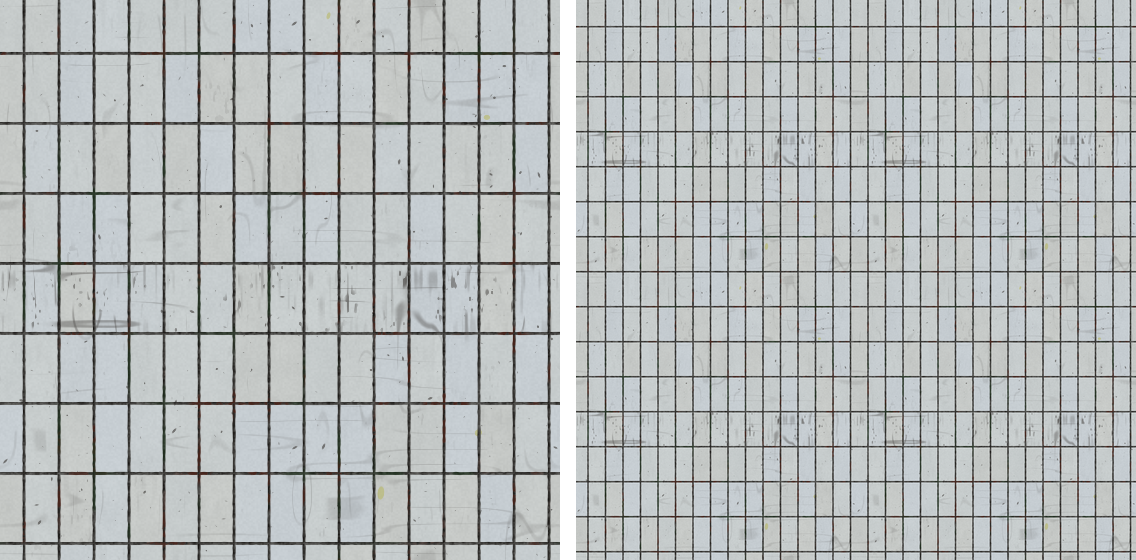
Left, the tile; right, the same tile 2 across and 2 down.
This texture is drawn by a WebGL 2 fragment shader. Its source:

```glsl
#version 300 es
precision highp float;
// Wall of upright pale ceramic tiles with dark weathered grout, streaks and scratches; tiles seamlessly.

uniform vec2 u_resolution;
out vec4 outColor;

const vec2 TILE_COUNT = vec2(16.0, 8.0);
const vec2 GRID_OFFSET = vec2(0.0430, 0.0295);
const float JOINT_HALF_WIDTH = 0.00255;
const float JOINT_ROUGHNESS = 0.0009;
const float EDGE_SOFTNESS = 0.0006;
const float DIRTY_ROW = 3.0;

const vec3 TILE_COOL = vec3(0.775, 0.803, 0.822);
const vec3 TILE_NEUTRAL = vec3(0.780, 0.802, 0.803);
const vec3 TILE_WARM = vec3(0.775, 0.787, 0.777);
const vec3 GROUT_DARK = vec3(0.09, 0.08, 0.07);
const vec3 GROUT_LIGHT = vec3(0.38, 0.38, 0.37);
const vec3 RUST = vec3(0.27, 0.10, 0.06);
const vec3 MOSS = vec3(0.11, 0.20, 0.11);
const vec3 DIRT = vec3(0.31, 0.30, 0.29);
const vec3 YELLOW_STAIN = vec3(0.72, 0.72, 0.40);

float hash(vec2 p, float seed) {
    vec3 q = fract(vec3(p.xyx) * 0.1031 + seed * 0.1379);
    q += dot(q, q.yzx + 33.33);
    return fract((q.x + q.y) * q.z);
}

// Value noise that wraps over the canvas; period is in whole cells
float noise(vec2 uv, vec2 period, float seed) {
    vec2 p = uv * period;
    vec2 i = floor(p);
    vec2 f = fract(p);
    f = f * f * (3.0 - 2.0 * f);
    vec2 a = mod(i, period);
    vec2 b = mod(i + 1.0, period);
    return mix(mix(hash(a, seed), hash(vec2(b.x, a.y), seed), f.x),
               mix(hash(vec2(a.x, b.y), seed), hash(b, seed), f.x), f.y);
}

// Small slanted marks, at most one in each cell of a square grid
float specks(vec2 uv, float cells, float chance, float size, float seed, float pixel) {
    vec2 id = floor(uv * cells);
    vec2 center = 0.3 + 0.4 * vec2(hash(id, seed), hash(id, seed + 1.0));
    vec2 d = (fract(uv * cells) - center) / cells;
    float angle = 6.2832 * hash(id, seed + 2.0);
    d = mat2(cos(angle), sin(angle), -sin(angle), cos(angle)) * d;
    d.x *= mix(0.35, 1.0, hash(id, seed + 3.0));
    float radius = size * mix(0.5, 1.0, hash(id, seed + 4.0));
    float shape = 1.0 - smoothstep(radius - pixel * 0.5, radius + pixel * 0.5, length(d));
    return shape * step(hash(id, seed + 5.0), chance);
}

// Hairline along a contour of stretched noise, broken up by a coarse mask
float scratches(vec2 uv, vec2 period, float seed, float pixel) {
    float distanceToLine = abs(noise(uv, period, seed) - 0.5) / max(period.x, period.y);
    float line = 1.0 - smoothstep(0.0002, 0.0005 + pixel * 0.5, distanceToLine);
    return line * smoothstep(0.60, 0.80, noise(uv, vec2(13.0, 19.0), seed + 1.0));
}

vec3 tileColor(vec2 uv, vec2 id, vec2 local, float pixel) {
    // Each tile is cool, neutral or warm, with a faint cloudy glaze
    float tone = hash(id, 7.0);
    vec3 color = mix(TILE_COOL, TILE_NEUTRAL, smoothstep(0.15, 0.5, tone));
    color = mix(color, TILE_WARM, smoothstep(0.6, 0.9, tone));
    color += 0.012 * (hash(id, 8.0) - 0.5);
    color += 0.014 * (noise(uv, vec2(24.0), 9.0) - 0.5);
    color += 0.020 * (noise(uv, vec2(64.0, 32.0), 10.0) - 0.5) * tone;
    color += 0.028 * (noise(uv, vec2(320.0), 11.0) - 0.5);

    // Vertical grime, strongest in one row and near the tile tops
    float dirtiness = id.y == DIRTY_ROW ? 1.0 : 0.22 * hash(id, 12.0);
    float grime = smoothstep(0.52, 0.95, noise(uv, vec2(190.0, 22.0), 13.0));
    grime *= smoothstep(0.30, 0.80, noise(uv, vec2(18.0, 24.0), 14.0));
    grime *= mix(0.45, 1.0, local.y);
    float chips = smoothstep(0.72, 0.86, noise(uv, vec2(280.0, 90.0), 15.0));
    chips *= smoothstep(0.62, 0.85, noise(uv, vec2(32.0, 24.0), 16.0));
    color = mix(color, DIRT, dirtiness * (0.30 * grime + 0.55 * chips));

    // Scratches, dark specks and rare yellow stains
    float wear = mix(0.10, 0.40, dirtiness);
    color = mix(color, DIRT, wear * scratches(uv, vec2(5.0, 38.0), 17.0, pixel));
    color = mix(color, DIRT, wear * scratches(uv, vec2(26.0, 9.0), 20.0, pixel));
    color = mix(color, DIRT, 0.7 * specks(uv, 37.0, 0.06, 0.0021, 23.0, pixel));
    color = mix(color, DIRT, 0.4 * specks(uv, 61.0, 0.10, 0.0011, 30.0, pixel));
    return mix(color, YELLOW_STAIN, 0.6 * specks(uv, 11.0, 0.03, 0.0060, 37.0, pixel));
}

vec3 groutColor(vec2 uv, vec2 offset) {
    bool upright = abs(offset.x) < abs(offset.y);
    float mottle = 0.6 * noise(uv, vec2(150.0), 41.0) + 0.4 * noise(uv, vec2(330.0), 42.0);
    float side = upright ? offset.x : -offset.y;
    float lightness = mottle + 0.28 * side / JOINT_HALF_WIDTH + (upright ? -0.02 : 0.14);
    vec3 color = mix(GROUT_DARK, GROUT_LIGHT, clamp(lightness, 0.0, 1.0));
    float rust = smoothstep(0.64, 0.84, noise(uv, vec2(22.0, 18.0), 43.0));
    float moss = smoothstep(0.68, 0.90, noise(uv, vec2(17.0, 20.0), 44.0));
    color = mix(color, RUST, rust * smoothstep(0.25, 0.65, mottle) * 0.8);
    return mix(color, MOSS, moss * 0.6);
}

void main() {
    vec2 uv = gl_FragCoord.xy / u_resolution;
    float pixel = 1.0 / min(u_resolution.x, u_resolution.y);
    vec2 grid = (uv - GRID_OFFSET) * TILE_COUNT;
    vec2 id = mod(floor(grid), TILE_COUNT);
    vec2 offset = (fract(grid + 0.5) - 0.5) / TILE_COUNT;

    // Joints with slightly ragged edges
    float joint = min(abs(offset.x), abs(offset.y));
    joint += JOINT_ROUGHNESS * (noise(uv, vec2(140.0), 45.0) - 0.5);
    float soft = max(EDGE_SOFTNESS, pixel * 0.6);
    float tileMask = smoothstep(JOINT_HALF_WIDTH - soft, JOINT_HALF_WIDTH + soft, joint);

    vec3 tile = tileColor(uv, id, fract(grid), pixel);
    outColor = vec4(mix(groutColor(uv, offset), tile, tileMask), 1.0);
}
```
